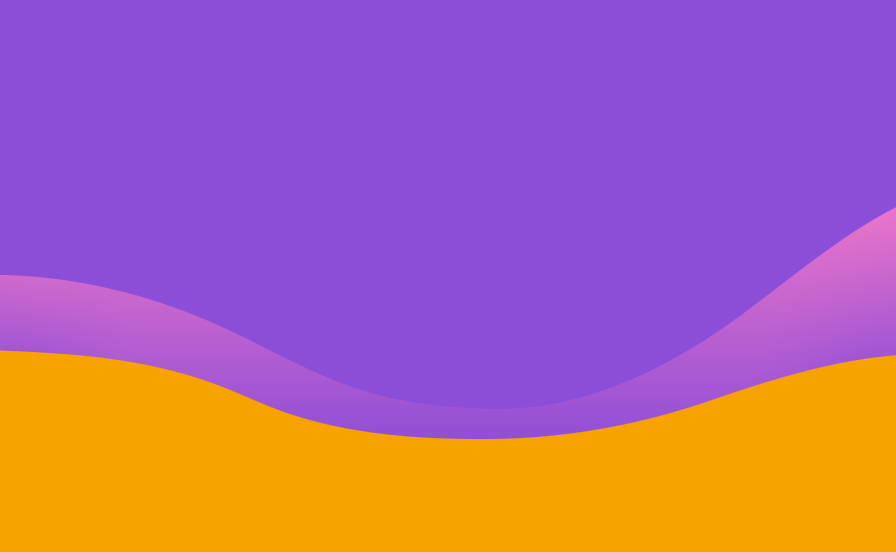
Give the GLSL for this background, as a Shadertoy shader.

```glsl
// Two rolling waves under a flat violet sky: an orange hill in front
// and a pink band behind it that fades down into the violet.
// Each crest is a smooth cubic through knots of (x, height, slope).

const int KNOTS = 6;
const vec3 VIOLET = vec3(0.55, 0.302, 0.843);
const vec3 PINK   = vec3(0.92, 0.46, 0.785);
const vec3 ORANGE = vec3(0.965, 0.64, 0.0);

const float FADE_LOW   = 0.185; // height where the band is fully violet
const float FADE_HIGH  = 0.625; // height where the band is fully pink
const float SIDE_SHADE = 0.18;  // extra violet low in the band at the sides

const vec3 BAND[KNOTS] = vec3[KNOTS](
    vec3(0.0, 0.502, -0.032), vec3(0.2734, 0.388, -0.81),
    vec3(0.4167, 0.287, -0.437), vec3(0.5573, 0.2595, 0.0),
    vec3(0.8333, 0.4367, 1.215), vec3(1.0, 0.6245, 0.81));

const vec3 HILL[KNOTS] = vec3[KNOTS](
    vec3(0.0, 0.365, -0.065), vec3(0.2474, 0.2996, -0.63),
    vec3(0.3255, 0.249, -0.52), vec3(0.5402, 0.2046, 0.0),
    vec3(0.7943, 0.2753, 0.56), vec3(1.0, 0.3565, 0.13));

// Cubic Hermite segment between two knots
float segment(vec3 a, vec3 b, float x) {
    float span = b.x - a.x;
    float t = clamp((x - a.x) / span, 0.0, 1.0);
    float s = 1.0 - t;
    return s * s * ((1.0 + 2.0 * t) * a.y + t * span * a.z)
         + t * t * ((1.0 + 2.0 * s) * b.y - s * span * b.z);
}

// Height of a crest at x
float crest(vec3 knots[KNOTS], float x) {
    float height = knots[0].y;
    for (int i = 0; i < KNOTS - 1; i++) {
        if (x >= knots[i].x) height = segment(knots[i], knots[i + 1], x);
    }
    return height;
}

// Soft coverage, one pixel wide, of the area where depth is positive
float coverage(float depth) {
    return clamp(0.5 + depth / max(fwidth(depth), 1e-5), 0.0, 1.0);
}

void mainImage(out vec4 fragColor, in vec2 fragCoord) {
    vec2 uv = fragCoord / iResolution.xy;
    float bandTop = crest(BAND, uv.x);
    float hillTop = crest(HILL, uv.x);

    // Pink fade, deeper toward the two lower sides of the band
    float pinkness = (uv.y - FADE_LOW) / (FADE_HIGH - FADE_LOW);
    float bandDepth = clamp((bandTop - uv.y) / (bandTop - hillTop), 0.0, 1.0);
    float side = smoothstep(0.33, 0.5, abs(uv.x - 0.5));
    pinkness = clamp(pinkness - SIDE_SHADE * side * bandDepth, 0.0, 1.0);
    vec3 bandColor = mix(VIOLET, PINK, pinkness);

    // Layers from back to front
    vec3 color = mix(VIOLET, bandColor, coverage(bandTop - uv.y));
    color = mix(color, ORANGE, coverage(hillTop - uv.y));
    fragColor = vec4(color, 1.0);
}
```
